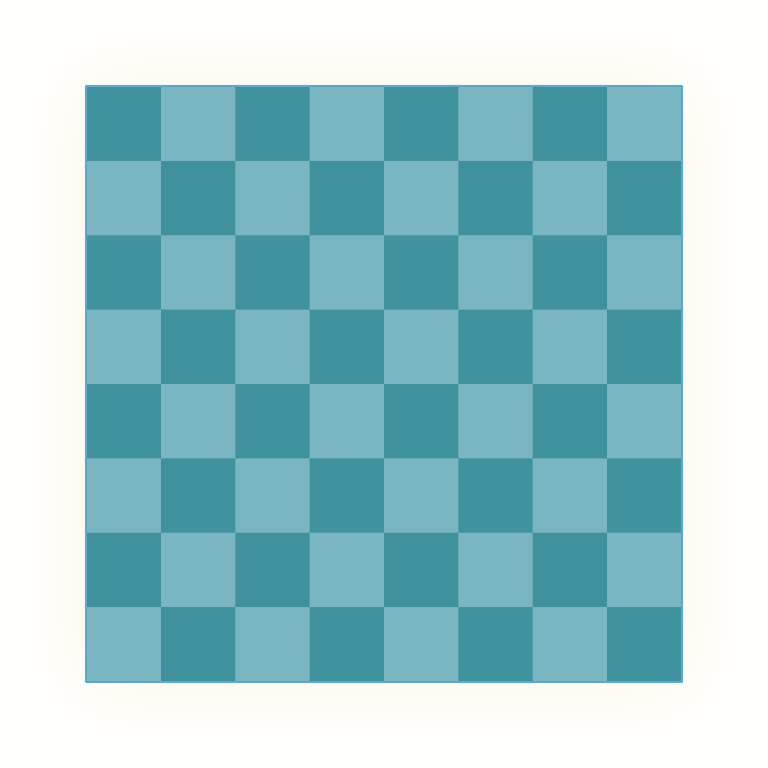
A Shadertoy shader for this pattern:

```glsl
// Two-tone teal checkerboard with a thin blue frame and a soft cream glow on a pale page.

const float CELLS = 8.0;            // squares across and down
const float BOARD_HALF = 0.3872;    // half width of the checkered area
const float FRAME_WIDTH = 0.0022;
const float FRAME_RADIUS = 0.0022;  // rounding of the outer frame corners
const float GLOW_REACH = 0.100;     // fades out before the canvas edge
const float PI = 3.14159;

const vec3 PAGE = vec3(1.0, 1.0, 0.994);
const vec3 GLOW = vec3(0.986, 0.962, 0.885);
const vec3 FRAME = vec3(0.36, 0.67, 0.82);
const vec3 LIGHT = vec3(0.48, 0.71, 0.76);
const vec3 DARK = vec3(0.25, 0.57, 0.62);

// Signed distance to a rounded square
float squareDistance(vec2 p, float halfSize, float radius) {
    vec2 d = abs(p) - halfSize + radius;
    return length(max(d, 0.0)) + min(max(d.x, d.y), 0.0) - radius;
}

// Antialiased coverage of the inside of a shape
float coverage(float dist, float pixel) {
    return clamp(0.5 - dist / pixel, 0.0, 1.0);
}

// 1 on light squares, 0 on dark ones; the lower left square is light
float checker(vec2 grid, float pixel) {
    vec2 wave = clamp(sin(PI * grid) / (0.5 * PI * pixel), -1.0, 1.0);
    return 0.5 + 0.5 * wave.x * wave.y;
}

// Blurred square: the product of two soft edges
float softSquare(vec2 p, float halfSize, float reach) {
    vec2 edge = 1.0 - smoothstep(-reach, reach, abs(p) - halfSize);
    return edge.x * edge.y;
}

void mainImage(out vec4 fragColor, in vec2 fragCoord) {
    vec2 p = fragCoord / iResolution.xy - 0.5;
    float pixel = 1.0 / min(iResolution.x, iResolution.y);
    float frameHalf = BOARD_HALF + FRAME_WIDTH;
    float cellSize = 2.0 * BOARD_HALF / CELLS;

    // Page and glow
    vec3 color = mix(PAGE, GLOW, softSquare(p, frameHalf, GLOW_REACH));

    // Frame
    float frameDist = squareDistance(p, frameHalf, FRAME_RADIUS);
    color = mix(color, FRAME, coverage(frameDist, pixel));

    // Checkered squares
    vec2 grid = (p + BOARD_HALF) / cellSize;
    vec3 squares = mix(DARK, LIGHT, checker(grid, pixel / cellSize));
    float boardDist = squareDistance(p, BOARD_HALF, 0.0);
    color = mix(color, squares, coverage(boardDist, pixel));

    fragColor = vec4(color, 1.0);
}
```
